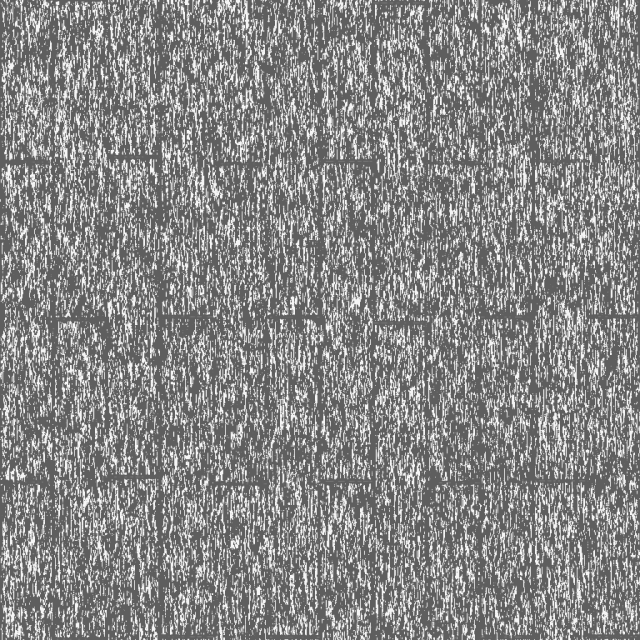
Reproduce this texture procedurally as a WebGL 2 fragment shader.

```glsl
#version 300 es
precision highp float;

uniform vec2 u_resolution;
out vec4 outColor;

const float COLUMNS = 12.0;
const float PLANKS_DOWN = 2.0;
const float GRAIN_CELLS = 768.0;
const int SAMPLES = 4;
const float FILTER_WIDTH = 1.3;
const vec3 DARK_GRAY = vec3(0.37);
const vec3 PALE_GRAY = vec3(0.96);

float hash(vec2 p) {
    return fract(sin(dot(p, vec2(127.1, 311.7))) * 43758.5453);
}

float valueNoise(vec2 p) {
    vec2 i = floor(p);
    vec2 f = smoothstep(0.0, 1.0, fract(p));
    float low = mix(hash(i), hash(i + vec2(1.0, 0.0)), f.x);
    float high = mix(hash(i + vec2(0.0, 1.0)), hash(i + 1.0), f.x);
    return mix(low, high, f.y);
}

// One vertical strand, shifted so that neighbours never line up in rows
float strand(float id, float y) {
    y += 7.0 * hash(vec2(id, 3.7));
    float i = floor(y);
    float f = smoothstep(0.0, 1.0, y - i);
    return mix(hash(vec2(id, i)), hash(vec2(id, i + 1.0)), f);
}

float fibres(vec2 p) {
    float i = floor(p.x);
    float f = smoothstep(0.0, 1.0, p.x - i);
    return mix(strand(i, p.y), strand(i + 1.0, p.y), f);
}

// Uneven dark seam between neighbouring columns
float seamShade(float x, float y) {
    float edge = floor(x * COLUMNS + 0.5);
    float dist = abs(x - edge / COLUMNS);
    float strength = mix(0.25, 1.0, hash(vec2(edge, 8.3)));
    float width = 0.0035 + 0.003 * valueNoise(vec2(edge * 5.0, y * 24.0));
    return strength * (1.0 - smoothstep(0.001, width, dist));
}

// Distance to the staggered end joint of a plank
float jointDistance(float y, float column) {
    float stagger = 0.25 * (1.0 - mod(column, 2.0));
    float jitter = 0.012 * (hash(vec2(column, 5.1)) - 0.5);
    float v = (y - stagger + jitter) * PLANKS_DOWN;
    return abs(fract(v + 0.5) - 0.5) / PLANKS_DOWN;
}

// Share of pale grain showing at one point
float grain(vec2 point) {
    // Crisp stepped fibres: long strokes, short dashes and specks
    vec2 cell = floor(point * GRAIN_CELLS);
    vec2 p = (cell + 0.5) / GRAIN_CELLS;
    float strokes = fibres(p * vec2(600.0, 66.0));
    float dashes = strand(cell.x + 907.0, p.y * 230.0);
    float specks = hash(cell + 0.37);
    float value = 0.47 * strokes + 0.41 * dashes + 0.12 * specks;

    // Broad wear and a slight tone for each column
    float column = floor(p.x * COLUMNS);
    float patches = valueNoise(p * vec2(30.0, 24.0) + 9.0) - 0.5;
    float bands = valueNoise(p * vec2(5.0, 15.0) + 17.0) - 0.5;
    float tone = hash(vec2(column, 2.9)) - 0.5;
    float level = 0.577 + 0.03 * patches + 0.04 * bands + 0.01 * tone;
    level += 0.17 * seamShade(p.x, p.y);

    // Dark joint with a faint broken thread along its middle
    float dist = jointDistance(point.y, column);
    float strength = mix(0.35, 1.0, hash(vec2(column, 6.4)));
    level += 0.42 * strength * (1.0 - smoothstep(0.0016, 0.0042, dist));
    float thread = (1.0 - smoothstep(0.0003, 0.0009, dist))
        * smoothstep(0.5, 0.8, valueNoise(vec2(p.x * 300.0, column)));
    return max(smoothstep(level - 0.025, level + 0.025, value), 0.2 * thread);
}

void main() {
    // Average points over slightly more than a pixel to smooth the fibres
    float pale = 0.0;
    for (int j = 0; j < SAMPLES; j++) {
        for (int i = 0; i < SAMPLES; i++) {
            vec2 offset = (vec2(i, j) + 0.5) / float(SAMPLES) - 0.5;
            vec2 position = gl_FragCoord.xy + offset * FILTER_WIDTH;
            pale += grain(position / u_resolution);
        }
    }
    pale /= float(SAMPLES * SAMPLES);
    outColor = vec4(mix(DARK_GRAY, PALE_GRAY, pale), 1.0);
}
```
